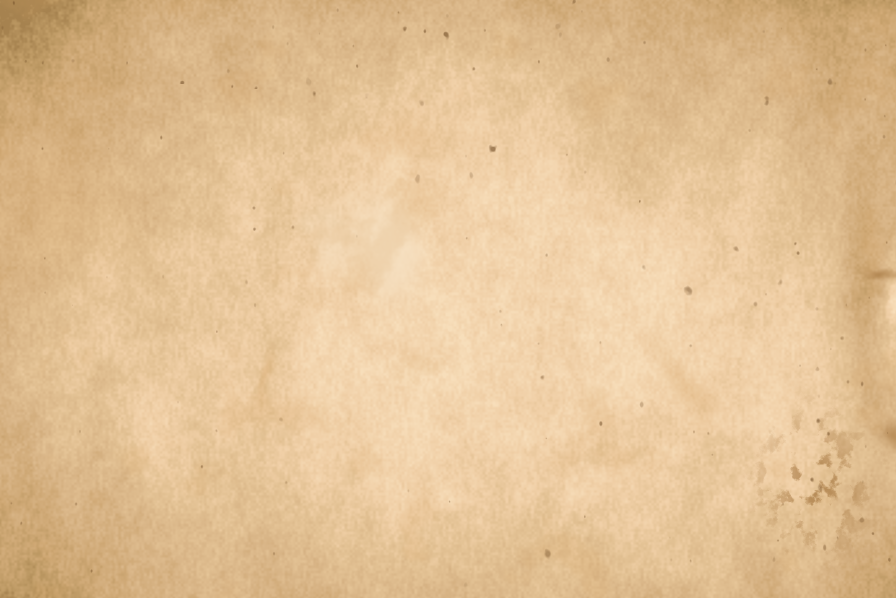
Write a Shadertoy shader that draws this texture.

```glsl
// Aged parchment: a tone ramp driven by a soft vignette, cloudy mottling and
// fine fibres, then overlaid with rust stains, a pale blot, a worn right-hand
// fold and scattered specks. All lengths are fractions of the canvas.

float hash(vec2 p) {
    vec3 q = fract(p.xyx * vec3(0.1031, 0.1030, 0.0973));
    q += dot(q, q.yzx + 33.33);
    return fract((q.x + q.y) * q.z);
}

float noise(vec2 p) {
    vec2 cell = floor(p), f = fract(p);
    f = f * f * (3.0 - 2.0 * f);
    float low = mix(hash(cell), hash(cell + vec2(1, 0)), f.x);
    float high = mix(hash(cell + vec2(0, 1)), hash(cell + vec2(1, 1)), f.x);
    return mix(low, high, f.y);
}

float fbm(vec2 p) {
    float sum = 0.0, weight = 0.5;
    for (int i = 0; i < 5; i++) {
        sum += weight * noise(p);
        p = mat2(0.9, 0.44, -0.44, 0.9) * p * 2.03 + 17.3;
        weight *= 0.5;
    }
    return sum / 0.97;
}

// Soft elliptical spot: 1 at the centre, fading to 0
float blob(vec2 p, vec2 centre, vec2 radius) {
    vec2 d = (p - centre) / radius;
    return exp(-dot(d, d));
}

// Colour ramp from tone 0 (dark) to tone 5 (palest)
vec3 paperColor(float tone) {
    vec3 c = mix(vec3(0.65, 0.51, 0.31), vec3(0.74, 0.60, 0.39), clamp(tone + 1.0, 0.0, 1.0));
    c = mix(c, vec3(0.81, 0.66, 0.46), clamp(tone, 0.0, 1.0));
    c = mix(c, vec3(0.85, 0.71, 0.53), clamp(tone - 1.0, 0.0, 1.0));
    c = mix(c, vec3(0.89, 0.76, 0.58), clamp(tone - 2.0, 0.0, 1.0));
    c = mix(c, vec3(0.94, 0.81, 0.65), clamp(tone - 3.0, 0.0, 1.0));
    return mix(c, vec3(0.97, 0.87, 0.73), clamp((tone - 4.0) / 1.4, 0.0, 1.0));
}

// One irregular speck in some of the cells of a grid
float specks(vec2 p, float cells, float density, float size, float seed) {
    vec2 g = p * cells, id = floor(g);
    vec2 key = id + seed;
    vec2 centre = 0.2 + 0.6 * vec2(hash(key + 3.1), hash(key + 8.7));
    vec2 d = (fract(g) - centre) / cells;
    d.x *= 1.0 + 0.7 * hash(key + 5.3);
    float radius = size * (0.4 + 0.6 * hash(key + 21.9));
    float dist = length(d) + size * 0.9 * (noise(p * 160.0 + seed) - 0.5);
    float soft = 0.7 / iResolution.y + size * 0.3;
    float strength = 0.25 + 0.75 * hash(key + 31.7);
    return step(hash(key), density) * strength * (1.0 - smoothstep(radius - soft, radius + soft, dist));
}

void mainImage(out vec4 fragColor, in vec2 fragCoord) {
    vec2 uv = fragCoord / iResolution.xy;
    vec2 p = fragCoord / iResolution.y;
    vec2 warp = vec2(fbm(p * 7.0), fbm(p * 7.0 + 40.0)) - 0.5;
    vec2 w = uv + 0.09 * warp;

    // Vignette, clouds and vertical streaks
    vec2 fromCentre = uv - vec2(0.54, 0.45);
    float tone = 4.75 - 10.0 * dot(fromCentre, fromCentre);
    tone += 2.0 * (fbm(p * vec2(4.5, 3.0) + 2.0 * warp) - 0.5);
    tone += 1.6 * (fbm(p * vec2(11.0, 4.0) + 60.0) - 0.5);
    tone += 1.3 * (fbm(p * 24.0 + 11.0) - 0.5);

    // Fibres and grain
    tone += 0.75 * (noise(p * vec2(190.0, 80.0)) - 0.5);
    tone += 0.8 * (noise(p * 230.0 + 9.0) - 0.5);

    // Worn fold along the right edge
    float bend = 0.965 + 0.025 * (noise(vec2(p.y * 4.0, 7.0)) - 0.5);
    float foldSpan = smoothstep(0.15, 0.4, uv.y) * (1.0 - smoothstep(0.6, 0.85, uv.y));
    tone -= 1.3 * foldSpan * blob(vec2(uv.x, 0.0), vec2(bend, 0.0), vec2(0.022, 1.0));
    tone += 3.2 * blob(w, vec2(1.0, 0.51), vec2(0.016, 0.06));
    tone += 1.0 * blob(w, vec2(0.87, 0.36), vec2(0.06, 0.25));
    vec3 color = paperColor(tone);

    // Pale two-lobed blot
    float blot = 0.55 * blob(w, vec2(0.36, 0.60), vec2(0.042, 0.075));
    blot += 0.85 * blob(w, vec2(0.435, 0.575), vec2(0.042, 0.09));
    color = mix(color, vec3(0.965, 0.88, 0.76), 0.8 * smoothstep(0.1, 0.85, blot));

    // Rust stains
    float rust = 0.8 * blob(w, vec2(0.76, 0.37), vec2(0.018, 0.06));
    rust += 0.6 * blob(w, vec2(0.45, 0.76), vec2(0.05, 0.035));
    rust += blob(w, vec2(0.30, 0.39), vec2(0.007, 0.03));
    rust += 0.6 * blob(w, vec2(0.05, 0.66), vec2(0.10, 0.16));
    rust += 0.5 * smoothstep(0.6, 0.8, fbm(p * 13.0 + 90.0));
    color = mix(color, vec3(0.83, 0.64, 0.40), 0.38 * clamp(rust, 0.0, 1.0));

    // Crusted stains near the lower right and the right edge
    float worn = blob(uv, vec2(0.91, 0.19), vec2(0.055, 0.10));
    float crust = worn * smoothstep(0.54, 0.7, fbm(p * 48.0 + 5.0));
    crust += 0.8 * blob(w, vec2(0.99, 0.255), vec2(0.018, 0.022));
    crust += 0.9 * blob(w, vec2(0.975, 0.56), vec2(0.022, 0.007));
    color = mix(color, vec3(0.62, 0.43, 0.21), 0.65 * clamp(crust, 0.0, 1.0));

    // Specks, denser at the top and on the right
    float wear = max(smoothstep(0.75, 1.0, uv.y), smoothstep(0.8, 1.0, uv.x));
    float dots = specks(p, 9.0, 0.04 + 0.20 * wear, 0.0065, 2.0);
    dots = max(dots, specks(p + 0.37, 17.0, 0.04 + 0.14 * wear, 0.0042, 51.0));
    dots = max(dots, 0.8 * specks(p + 0.71, 34.0, 0.03 + 0.08 * wear, 0.0026, 97.0));
    color = mix(color, vec3(0.45, 0.31, 0.16), 0.65 * dots);

    fragColor = vec4(color, 1.0);
}
```
